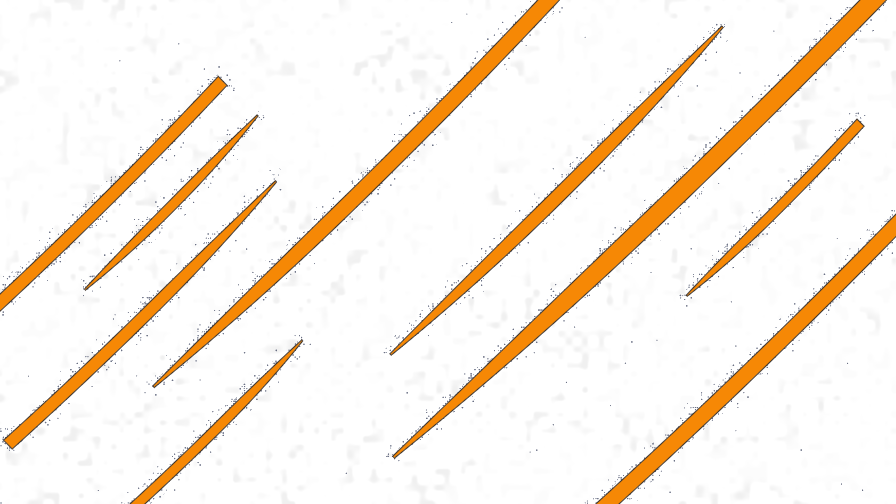
This background is drawn by a Shadertoy shader. Its source:

```glsl
// Slanted orange tapered strokes with speckled ink edges on faintly mottled white paper.

#define STROKES 9
#define TILT 0.772
#define TILT_JITTER 0.05
#define BOW 0.021
#define LINE_WIDTH 0.0021
#define GRAIN_SIZE 0.0042
#define GRAIN_REACH 0.0060
#define GRAIN_AMOUNT 0.55
#define SMUDGE 0.045
#define ORANGE vec3(0.965, 0.535, 0.02)
#define INK vec3(0.20, 0.17, 0.15)
#define GRAIN_INK vec3(0.27, 0.30, 0.40)

float hash(vec2 p) {
    vec3 q = fract(vec3(p.xyx) * 0.1031);
    q += dot(q, q.yzx + 33.33);
    return fract((q.x + q.y) * q.z);
}

float valueNoise(vec2 p) {
    vec2 cell = floor(p), f = fract(p);
    f = f * f * (3.0 - 2.0 * f);
    return mix(mix(hash(cell), hash(cell + vec2(1, 0)), f.x),
               mix(hash(cell + vec2(0, 1)), hash(cell + vec2(1, 1)), f.x), f.y);
}

// Width factor: narrow at the tip, easing out to full
float taper(float x) {
    float rest = 1.0 - clamp(x / 0.95, 0.0, 1.0);
    return mix(1.0, 0.12, rest * rest);
}

// Signed distance to stroke i in x, signed offset from its spine in y
vec2 stroke(vec2 p, float i) {
    // Lanes run across the diagonal; lengths cycle short, medium, long
    float rank = mod(i + 2.0, 3.0);
    float slip = (1.0 - mod(i, 2.0)) * (2.0 - rank);
    float across = -0.403 + 0.1366 * i + 0.0081 * i * i;
    float along = 0.741 + 0.197 * i - 0.4745 * slip;
    vec2 center = 0.5 * vec2(along + across, along - across);
    float halfLength = 0.243 + rank * (0.0694 + 0.03 * i);
    float halfWidth = 0.0053 + 0.018 * halfLength;

    // Local frame: x along the stroke, y across it
    float angle = TILT + TILT_JITTER * (hash(vec2(i, 7.0)) - 0.5);
    vec2 dir = vec2(cos(angle), sin(angle));
    vec2 q = p - center;
    q = vec2(dot(q, dir), dot(q, vec2(dir.y, -dir.x)));
    float t = q.x / halfLength;
    q.y -= BOW * halfLength * (1.0 - t * t);

    // Some ends are cut square, the others run to a point
    bool bluntStart = i < 0.5 || slip > 0.5;
    bool bluntEnd = rank > 1.5 || i > 6.5;
    if (!bluntStart) halfWidth *= taper(1.0 + t);
    if (!bluntEnd) halfWidth *= taper(1.0 - t);
    return vec2(max(abs(q.y) - halfWidth, abs(q.x) - halfLength), q.y);
}

// Coverage of small scattered dots, present with the given chance
float grains(vec2 p, float chance, float px) {
    vec2 g = p / GRAIN_SIZE, cell = floor(g);
    vec2 spot = 0.35 + 0.3 * vec2(hash(cell + 19.0), hash(cell + 53.0));
    float radius = 0.2 + 0.2 * hash(cell + 87.0);
    float d = (length(fract(g) - spot) - radius) * GRAIN_SIZE;
    return step(hash(cell), chance) * clamp(0.5 - d / px, 0.0, 1.0);
}

void mainImage(out vec4 fragColor, in vec2 fragCoord) {
    float px = 1.0 / iResolution.y;
    vec2 p = fragCoord * px;

    // Nearest stroke
    vec2 nearest = vec2(10.0, 0.0);
    for (int i = 0; i < STROKES; i++) {
        vec2 s = stroke(p, float(i));
        if (s.x < nearest.x) nearest = s;
    }
    float d = nearest.x;

    // Paper with sparse pale smudges
    float patches = smoothstep(0.45, 0.8, valueNoise(p * 14.0));
    float blots = smoothstep(0.6, 0.95, valueNoise(p * 62.0 + 31.0));
    vec3 color = vec3(1.0 - SMUDGE * blots * (0.3 + patches));

    // Speckle, denser on the upper side of each stroke
    float side = nearest.y < 0.0 ? 1.0 : 0.5;
    float chance = GRAIN_AMOUNT * side * exp(-max(d, 0.0) / GRAIN_REACH);
    chance *= step(d, 4.0 * GRAIN_REACH);
    color = mix(color, GRAIN_INK, 0.8 * grains(p, chance, px));

    // Flat fill and thin outline
    color = mix(color, ORANGE, clamp(0.5 - d / px, 0.0, 1.0));
    float rim = abs(d - 0.0003) - 0.5 * LINE_WIDTH;
    color = mix(color, INK, 0.9 * clamp(0.5 - rim / px, 0.0, 1.0));

    fragColor = vec4(color, 1.0);
}
```
